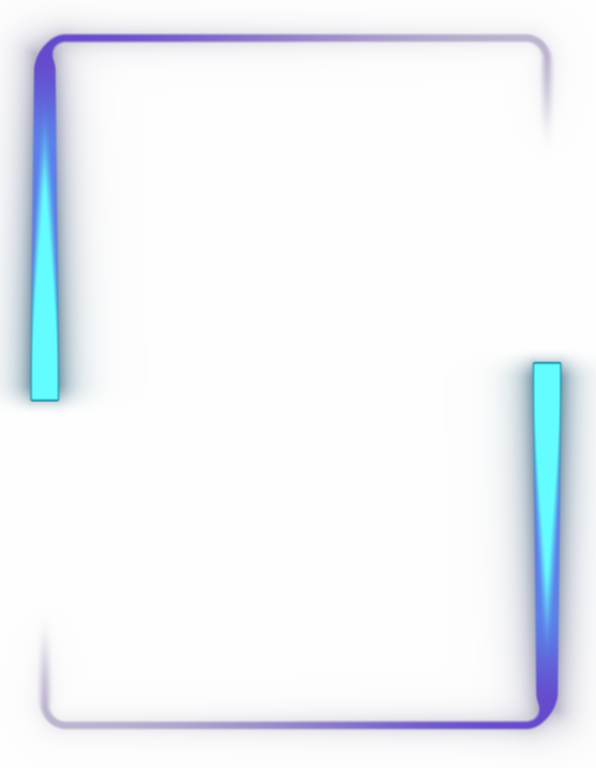
A Shadertoy shader for this background:

```glsl
// Two glowing corner brackets, cyan fading through violet to grey, on a white ground
#define CENTER vec2(0.4965, 0.503)
#define HALF_SIZE vec2(0.327, 0.4475)
#define CORNER_RADIUS 0.028
#define BAR_END -0.026
#define BAR_WIDTH 0.0188
#define LINE_WIDTH 0.0048
#define GLOW_REACH 0.019
#define GLOW_STRENGTH 0.62

const vec3 PAPER = vec3(0.995);
const vec3 CYAN = vec3(0.39, 0.99, 1.0);
const vec3 TEAL = vec3(0.16, 0.60, 0.70);
const vec3 BLUE = vec3(0.36, 0.50, 0.91);
const vec3 VIOLET = vec3(0.40, 0.29, 0.80);
const vec3 LILAC = vec3(0.62, 0.56, 0.72);
const vec3 SHADE_LOW = vec3(0.13, 0.36, 0.46);
const vec3 SHADE_HIGH = vec3(0.32, 0.31, 0.48);

float roundBox(vec2 p, vec2 halfSize, float radius) {
    vec2 q = abs(p) - halfSize + radius;
    return length(max(q, 0.0)) + min(max(q.x, q.y), 0.0) - radius;
}

// Falls from 1 to 0 as x goes from a to b
float fall(float a, float b, float x) {
    return 1.0 - smoothstep(a, b, x);
}

// Bracket running up the left side, along the top and a little way down the right
vec3 drawBracket(vec3 color, vec2 p) {
    float pathDist = abs(roundBox(p, HALF_SIZE, CORNER_RADIUS));
    float isLeft = step(p.x, 0.0);
    float across = smoothstep(-HALF_SIZE.x, HALF_SIZE.x, p.x);
    float height = clamp((p.y - BAR_END) / (HALF_SIZE.y - BAR_END), 0.0, 1.0);
    float onSide = fall(HALF_SIZE.y - 0.042, HALF_SIZE.y - 0.002, p.y);

    // Wide shadow around the bar
    float barWidth = mix(BAR_WIDTH, 0.0135, height);
    vec2 barGap = vec2(abs(p.x + HALF_SIZE.x) - barWidth, p.y - HALF_SIZE.y + 0.02);
    float barDist = length(max(barGap, 0.0));
    float barGlow = exp(-barDist / GLOW_REACH) * mix(GLOW_STRENGTH, 0.30, height * height);
    barGlow *= smoothstep(BAR_END - 0.018, BAR_END + 0.025, p.y);
    color = mix(color, mix(SHADE_LOW, SHADE_HIGH, height), barGlow);

    // Faint shadow around the thin line
    float lineMask = mix(smoothstep(0.28, 0.43, p.y),
                         smoothstep(0.15, 0.40, p.y), isLeft);
    float lineGlow = exp(-pathDist / 0.013) * mix(0.28, 0.13, across);
    color = mix(color, SHADE_HIGH, lineGlow * lineMask);

    // Stroke: broad on the left, thin on top, blurred on the right
    float sideWidth = mix(0.0055, barWidth, isLeft);
    float width = mix(LINE_WIDTH, sideWidth, onSide);
    float blur = mix(0.0026, mix(0.0065, 0.0022, isLeft), onSide);
    float cover = fall(width - blur, width + blur, pathDist);
    float endDist = roundBox(p - vec2(-HALF_SIZE.x, BAR_END + 0.5),
                             vec2(BAR_WIDTH + 0.003, 0.5), 0.007);
    float leftMask = mix(1.0, fall(-0.0015, 0.0015, endDist), step(p.y, 0.1));
    float rightMask = smoothstep(0.300, 0.43, p.y);
    cover *= mix(rightMask, leftMask, isLeft) * mix(1.0, 0.58, across);

    // Ink: violet on top, blue then teal rims further down
    vec3 ink = mix(VIOLET, LILAC, across);
    vec3 rim = mix(TEAL, BLUE, smoothstep(0.0, 0.20, p.y));
    rim = mix(rim, VIOLET, smoothstep(0.30, 0.43, p.y));
    ink = mix(ink, rim, isLeft * onSide);

    // Cyan core that narrows upward
    float coreWidth = 0.0168 * fall(0.02, 0.40, p.y);
    float coreBlur = mix(0.0022, 0.007, smoothstep(0.0, 0.30, p.y));
    float core = fall(coreWidth - coreBlur, coreWidth + coreBlur, abs(p.x + HALF_SIZE.x));
    core *= fall(0.24, 0.37, p.y) * smoothstep(BAR_END + 0.001, BAR_END + 0.005, p.y);
    ink = mix(ink, CYAN, core);

    return mix(color, ink, cover);
}

void mainImage(out vec4 fragColor, in vec2 fragCoord) {
    vec2 p = (fragCoord - CENTER * iResolution.xy) / iResolution.y;

    // The second bracket is the first turned by half a circle
    vec3 color = drawBracket(PAPER, p);
    color = drawBracket(color, -p);
    fragColor = vec4(color, 1.0);
}
```
